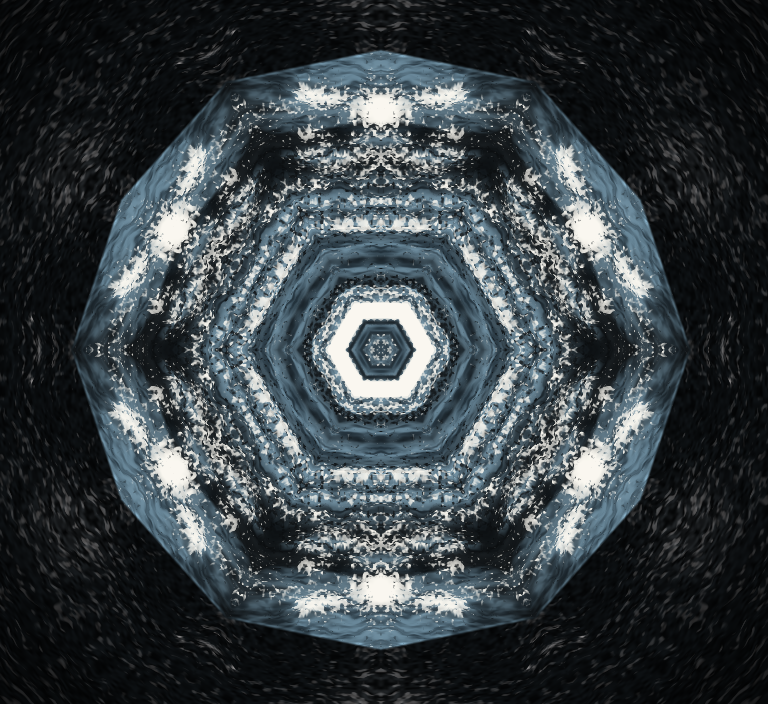
This pattern is drawn by a Shadertoy shader. Its source:

```glsl
const float SECTOR = 1.0471976;
const vec3 INK = vec3(0.035, 0.045, 0.052);
const vec3 DEEP = vec3(0.14, 0.20, 0.24);
const vec3 STEEL = vec3(0.41, 0.53, 0.60);
const vec3 FOAM = vec3(0.98, 0.97, 0.94);
const vec3 FLAKE = vec3(0.40, 0.385, 0.38);

float hash(vec2 p) {
    return fract(sin(dot(p, vec2(127.1, 311.7))) * 43758.5453);
}

float noise(vec2 p) {
    vec2 i = floor(p), f = fract(p);
    f = f * f * (3.0 - 2.0 * f);
    return mix(mix(hash(i), hash(i + vec2(1, 0)), f.x),
               mix(hash(i + vec2(0, 1)), hash(i + vec2(1, 1)), f.x), f.y);
}

float fbm(vec2 p) {
    float sum = 0.0, amp = 0.53;
    for (int i = 0; i < 4; i++) {
        sum += amp * noise(p);
        p = p * 2.03 + 17.3;
        amp *= 0.5;
    }
    return sum;
}

// Soft bump around a ring distance
float band(float x, float center, float width) {
    float d = (x - center) / width;
    return exp(-d * d);
}

// Soft elliptical bump
float spot(vec2 q, vec2 center, vec2 size) {
    vec2 d = (q - center) / size;
    return exp(-dot(d, d));
}

// Bright grains covering more as density grows
float grains(vec2 p, float density) {
    float n = 0.65 * noise(p) + 0.35 * noise(p * 1.9 + 31.0);
    return smoothstep(0.80 - density, 1.12 - density, n);
}

// Mirrored wedge: x along the hexagon side, y along its normal
vec2 foldWedge(vec2 p) {
    float a = mod(atan(p.x, p.y) + 0.5 * SECTOR, SECTOR) - 0.5 * SECTOR;
    return length(p) * vec2(sin(abs(a)), cos(a));
}

float foamDensity(vec2 q, float v, float drift) {
    float d = 0.42 * band(v, 0.0, 0.05);
    d += 1.15 * smoothstep(0.094, 0.112, v) * (1.0 - smoothstep(0.138, 0.168, v));
    d += 0.36 * band(v, 0.185, 0.03);
    d += 0.28 * band(v, 0.322, 0.012) * smoothstep(0.05, 0.16, q.x);
    d += 0.36 * band(v, 0.425, 0.032) + 0.25 * band(v, 0.5, 0.016);
    d += 0.22 * band(v, 0.555, 0.02);
    d += 0.38 * spot(q, vec2(0.0, 0.645), vec2(0.27, 0.06));
    d += 0.22 * band(v, 0.69, 0.02) * smoothstep(0.28, 0.36, q.x);
    // Large glitter patch near the rim
    d += 0.72 * spot(q, vec2(0.0, 0.80), vec2(0.14, 0.075));
    d += 0.42 * spot(q, vec2(0.21, 0.84), vec2(0.13, 0.055));
    d += 0.42 * spot(q, vec2(0.23, 0.725), vec2(0.07, 0.022));
    d -= 0.45 * spot(q, vec2(0.13, 0.735), vec2(0.08, 0.02));
    return d + (drift - 0.5) * 0.9 * smoothstep(0.2, 0.5, v) + 0.06;
}

vec3 waterDisc(vec2 q) {
    float drift = fbm(q * vec2(9.0, 15.0) + 4.0);
    float v = q.y + (drift - 0.5) * 0.065 * smoothstep(0.0, 0.5, q.y);
    float corner = smoothstep(0.30, 0.56, q.x / max(q.y, 0.001));
    float outer = smoothstep(0.50, 0.64, v);

    // Ripples running along the hexagon sides
    float ripple = 0.6 * fbm(vec2(q.x * 7.0, v * 48.0)) + 0.4 * noise(vec2(q.x * 26.0, v * 125.0));
    vec3 color = mix(DEEP, STEEL, smoothstep(0.2, 0.72, ripple));

    // Dark rings, then the shadowed outer zone
    float shade = 0.6 * band(v, 0.092, 0.009) + 0.4 * band(v, 0.052, 0.008);
    shade += 0.5 * band(v, 0.235, 0.02) + 0.4 * band(v, 0.298, 0.012);
    shade += 0.35 * band(v, 0.375, 0.014) + 0.35 * band(v, 0.465, 0.014);
    shade += 0.4 * band(v, 0.535, 0.018);
    float patches = smoothstep(0.34, 0.60, fbm(q * vec2(5.0, 17.0) + 9.0));
    shade += outer * (0.88 - 0.65 * patches + 0.3 * corner);
    shade -= 0.55 * smoothstep(0.84, 0.96, q.y + 0.206 * q.x) * (1.0 - 0.8 * corner);
    color = mix(color, INK, clamp(shade, 0.0, 0.93));

    // Black speckles and white foam
    vec2 cell = vec2(q.x * 92.0, v * 122.0);
    float speckle = 0.06 + 0.34 * band(v, 0.222, 0.04) + 0.24 * band(v, 0.43, 0.09)
                  + 0.28 * band(v, 0.62, 0.1);
    color = mix(color, INK, 0.85 * grains(cell + 53.0, speckle));
    float density = foamDensity(q, v, drift);
    color += vec3(0.13, 0.135, 0.135) * clamp(density, 0.0, 1.0);
    float glint = mix(0.6, 1.0, max(noise(cell * 0.7 + 11.0), smoothstep(0.4, 0.8, density)));
    return mix(color, FOAM, glint * grains(cell, density));
}

vec3 darkSurround(vec2 q) {
    float r = length(q);
    float a = atan(q.x, q.y);
    float bend = fbm(q * 5.0);
    vec2 flow = vec2(a * 40.0, r * 92.0 + bend * 8.0);
    float glow = spot(q, vec2(0.0, 1.19), vec2(0.15, 0.13));
    float streak = grains(flow, 0.25 + 0.1 * glow + 0.4 * (bend - 0.5));
    float fine = noise(flow * vec2(1.6, 1.4) + 7.0);

    // Oval eddies beyond each corner
    vec2 eddy = vec2((r - 1.15) * 1.9, (0.5 * SECTOR - a) * r);
    float ring = band(length(eddy), 0.11, 0.014) + band(length(eddy), 0.025, 0.02);
    float fade = 1.0 - 0.4 * smoothstep(1.25, 1.7, r);
    vec3 color = INK * (0.35 + 1.3 * fine) + FLAKE * streak * (0.42 + 0.3 * glow);
    color += FLAKE * (0.24 * glow * fine + 0.9 * ring * grains(flow * 1.2, 0.3));
    return color * fade;
}

void mainImage(out vec4 fragColor, in vec2 fragCoord) {
    float unit = 0.426 * iResolution.y;
    vec2 q = foldWedge((fragCoord - vec2(0.496, 0.503) * iResolution.xy) / unit);

    // Twelve-sided rim with a faint broken highlight
    float rim = q.y + 0.206 * q.x - 1.0;
    float edge = 1.5 / unit;
    vec3 color = mix(waterDisc(q), darkSurround(q), smoothstep(-edge, edge, rim));
    color += STEEL * 0.45 * band(rim, -0.004, 0.005) * noise(q * 45.0);
    fragColor = vec4(clamp(color, 0.0, 1.0), 1.0);
}
```
